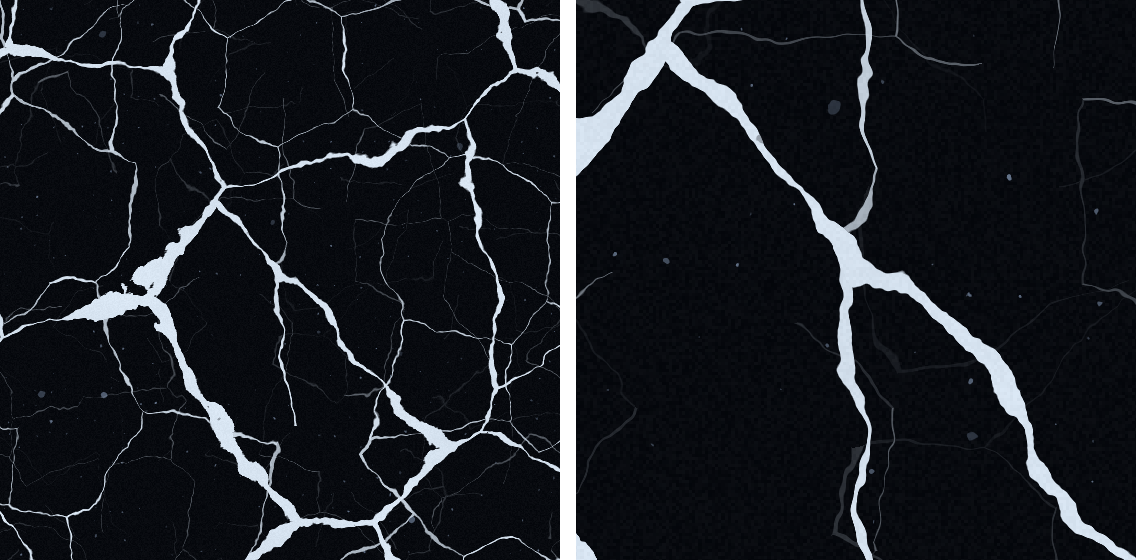
Left: the whole. Right: its middle third, enlarged.
This texture is drawn by a Shadertoy shader. Its source:

```glsl
// Black stone crossed by ragged pale veins, branching threads and faint hairlines.
// Each vein layer is the border network of a cellular noise, bent by layered sines
// that also swell and fray the borders; specks, pits and fine grain finish the surface.

const vec3 STONE = vec3(0.029, 0.038, 0.057);
const vec3 CHALK = vec3(0.842, 0.892, 0.943);
const vec3 DUST = vec3(0.40, 0.46, 0.55);

// Cells per canvas height, and typical half widths in canvas heights
const float TRUNK_CELLS = 2.3;
const float TRUNK_WIDTH = 0.0050;
const float TRUNK_SWELL = 0.85;   // how strongly the width varies along a vein
const float THREAD_CELLS = 4.2;
const float THREAD_WIDTH = 0.0014;
const float THREAD_SWELL = 0.45;
const float HAIR_CELLS = 6.3;
const float FINE_HAIR_CELLS = 10.0;
const float HAIR_WIDTH = 0.0005;
const float HAIR_SWELL = 0.5;

const float BEND = 0.018;         // broad wander of the veins
const float KINK = 0.0042;        // small jagged wander
const float FRAY = 0.36;          // roughness of the vein outline
const float JITTER = 0.84;        // irregularity of the cells
const float GRAIN_CELLS = 512.0;
const float GRAIN = 0.034;
const mat2 TURN = mat2(0.74, 0.673, -0.673, 0.74);

float hash(vec2 p) {
    vec3 q = fract(p.xyx * 0.1031);
    q += dot(q, q.yzx + 33.33);
    return fract((q.x + q.y) * q.z);
}

vec2 hash2(vec2 p) {
    return vec2(hash(p + 17.3), hash(p + 71.9));
}

// Layered sines, each turned and phase-shifted by the layers before
vec2 ripple(vec2 p) {
    vec2 sum = vec2(0.0);
    float freq = 7.0, amp = 1.0;
    for (int i = 0; i < 6; i++) {
        p = TURN * p;
        sum += amp * sin(freq * p.yx + 1.3 * sum.yx + float(i) * 1.9);
        freq *= 1.9;
        amp *= 0.57;
    }
    return sum;
}

float coverage(float inside, float pixel) {
    return clamp(inside / pixel + 0.5, 0.0, 1.0);
}

vec2 cellPoint(vec2 cell, float seed) {
    return cell + 0.5 + JITTER * (hash2(cell + seed) - 0.5);
}

// Cell borders; width flows with position, strength and existence go by border
float veins(vec2 p, float cells, float width, float swell, float keep, float dimmest,
            float seed, float pixel) {
    float fray = max(1.0 + FRAY * ripple(p * 9.0 + seed).y, 0.4);
    float halfWidth = width * exp(swell * ripple(p * 1.1 + seed * 0.37).x) * fray;
    vec2 bent = p + BEND * ripple(p + seed) + KINK * ripple(p * 5.0 - seed);
    vec2 q = bent * cells;
    vec2 base = floor(q), nearCell = base, toNear = vec2(9.0);
    for (int y = -1; y <= 1; y++)
    for (int x = -1; x <= 1; x++) {
        vec2 cell = base + vec2(x, y);
        vec2 to = cellPoint(cell, seed) - q;
        if (dot(to, to) < dot(toNear, toNear)) { toNear = to; nearCell = cell; }
    }
    float cover = 0.0;
    for (int y = -2; y <= 2; y++)
    for (int x = -2; x <= 2; x++) {
        if (x == 0 && y == 0) continue;
        vec2 cell = nearCell + vec2(x, y);
        vec2 to = cellPoint(cell, seed) - q;
        float dist = dot(0.5 * (toNear + to), normalize(to - toNear)) / cells;
        vec2 pair = nearCell + cell + seed * 1.7;
        float strength = mix(dimmest, 1.0, hash(pair + 41.3));
        strength *= step(hash(pair + 23.7), keep);
        cover = max(cover, strength * coverage(halfWidth - dist, pixel));
    }
    return cover;
}

// Scattered uneven flecks, mostly small
float specks(vec2 p, float cells, float keep, float size, float seed, float pixel) {
    vec2 q = (p + 0.0013 * ripple(p * 18.0 + seed)) * cells;
    vec2 cell = floor(q) + seed;
    vec2 offset = fract(q) - 0.3 - 0.4 * hash2(cell);
    float radius = size * mix(0.25, 1.0, pow(hash(cell + 9.4), 3.0));
    float cover = coverage(radius - length(offset) / cells, pixel);
    return cover * step(hash(cell + 31.7), keep) * mix(0.3, 1.0, hash(cell + 53.2));
}

void mainImage(out vec4 fragColor, in vec2 fragCoord) {
    vec2 p = fragCoord / iResolution.y;
    float pixel = 1.0 / iResolution.y;

    float trunk = veins(p, TRUNK_CELLS, TRUNK_WIDTH, TRUNK_SWELL, 1.0, 1.0, 13.0, pixel);
    float thread = veins(p, THREAD_CELLS, THREAD_WIDTH, THREAD_SWELL, 0.8, 0.75, 37.0, pixel);
    float hair = veins(p, HAIR_CELLS, HAIR_WIDTH, HAIR_SWELL, 0.6, 0.25, 59.0, pixel);
    float fineHair = veins(p, FINE_HAIR_CELLS, HAIR_WIDTH, HAIR_SWELL, 0.4, 0.2, 97.0, pixel);

    // Pits eaten into the thick veins
    trunk *= 1.0 - specks(p, 42.0, 0.1, 0.0035, 83.0, pixel);

    // Stone with grain, dust and hairlines
    float grain = hash(floor(p * GRAIN_CELLS)) - 0.5;
    vec3 color = STONE + GRAIN * grain;
    color = mix(color, DUST, 0.8 * specks(p, 9.0, 0.16, 0.0075, 7.0, pixel));
    color = mix(color, DUST, specks(p, 38.0, 0.24, 0.0022, 29.0, pixel));
    color = mix(color, CHALK, max(0.5 * hair, 0.22 * fineHair));

    // Threads and trunks in slightly mottled chalk
    vec3 chalk = CHALK + 0.01 * ripple(p * 2.0).x + GRAIN * grain;
    color = mix(color, chalk, max(trunk, thread));
    fragColor = vec4(clamp(color, 0.0, 1.0), 1.0);
}
```
